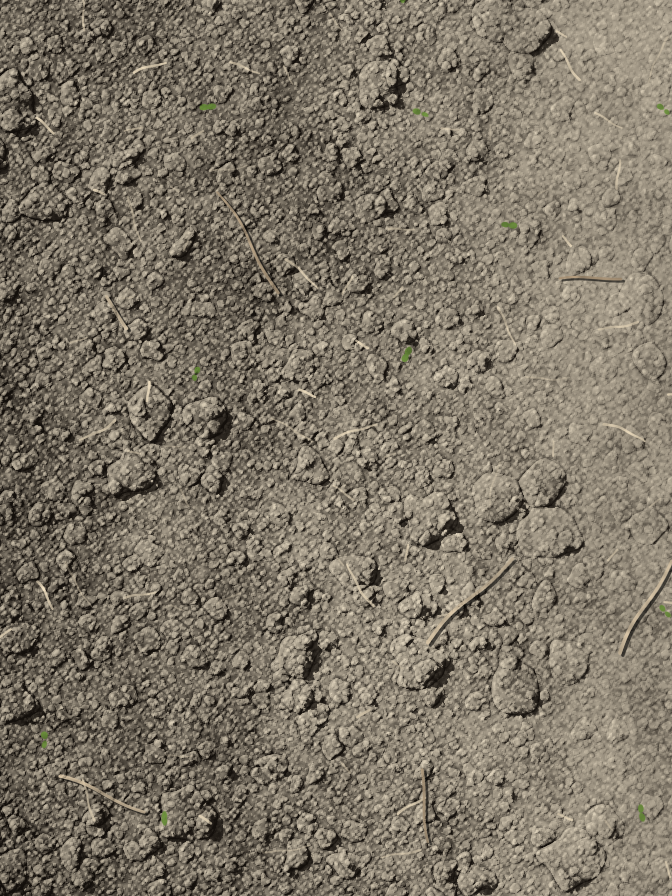
Write a Shadertoy shader that draws this texture.

```glsl
const vec3 SOIL_DARK = vec3(0.075, 0.058, 0.042);
const vec3 SOIL_LIGHT = vec3(0.80, 0.755, 0.67);
const vec3 STRAW_COLOR = vec3(0.86, 0.80, 0.69);
const vec3 TWIG_COLOR = vec3(0.60, 0.51, 0.40);
const vec3 LEAF_COLOR = vec3(0.38, 0.52, 0.20);
const vec2 TO_SUN = vec2(-0.8, 0.6);
const float CLOD_SCALE = 16.0;    // cells of the largest clods per canvas height
const float CLOD_STEP = 2.25;     // scale ratio between clod sizes
const float CLOD_HEIGHT = 0.6;    // height of a clod relative to its radius
const float SUN_SLOPE = 0.62;
const float BASE_TONE = 0.605;
const float SLOPE_CONTRAST = 0.19;
const float CAVITY_CONTRAST = 0.42;
const float CAVITY_REACH = 0.0035;
const float SHADOW_DEPTH = 0.76;
const float HIGHLIGHT_KNEE = 0.72;
const float GRAIN = 0.36;
const float PATCHES = 0.36;

float hash(vec2 p) {
    return fract(sin(dot(p, vec2(127.1, 311.7))) * 43758.5453);
}

vec2 hash2(vec2 p) {
    return vec2(hash(p), hash(p + 37.3));
}

float noise(vec2 p) {
    vec2 i = floor(p), f = fract(p);
    f = f * f * (3.0 - 2.0 * f);
    return mix(mix(hash(i), hash(i + vec2(1, 0)), f.x),
               mix(hash(i + vec2(0, 1)), hash(i + vec2(1, 1)), f.x), f.y);
}

mat2 rotation(float a) {
    return mat2(cos(a), sin(a), -sin(a), cos(a));
}

// Scattered rough domes, in cell units
float clods(vec2 p, float density) {
    p += 0.32 * (vec2(noise(p * 2.7), noise(p * 2.7 + 19.7)) - 0.5);
    vec2 cell = floor(p);
    float top = 0.0;
    for (int y = -1; y <= 1; y++)
    for (int x = -1; x <= 1; x++) {
        vec2 id = cell + vec2(x, y);
        if (hash(id + 5.2) > density) continue;
        vec2 rnd = hash2(id);
        vec2 d = p - id - 0.5 - 0.7 * (rnd - 0.5);
        float radius = mix(0.2, 0.5, fract(rnd.x * 7.0 + rnd.y * 3.0));
        float dome = max(0.0, 1.0 - dot(d, d) / (radius * radius));
        top = max(top, radius * pow(dome, 0.7));
    }
    return top;
}

// Ground relief, flatter towards the right
float groundHeight(vec2 p) {
    float h = 0.0, scale = CLOD_SCALE;
    for (int i = 0; i < 4; i++) {
        vec2 q = rotation(float(i) * 1.3) * p * scale + float(i) * 11.0;
        h += CLOD_HEIGHT * clods(q, 0.22 + 0.28 * float(i)) / scale;
        scale *= CLOD_STEP;
    }
    h += 0.016 * noise(p * vec2(9.0, 5.0)) + 0.006 * noise(p * 48.0) + 0.002 * noise(p * 190.0);
    return h * mix(1.05, 0.55, smoothstep(0.45, 0.72, p.x + 0.1 * p.y - 0.05));
}

// Scattered bent stalks: x is coverage, y a random value of the stalk
vec2 stalks(vec2 p, float scale, float density, float halfWidth) {
    vec2 cell = floor(p * scale), result = vec2(0.0);
    float pixel = 0.7 / iResolution.y;
    for (int y = -1; y <= 1; y++)
    for (int x = -1; x <= 1; x++) {
        vec2 id = cell + vec2(x, y) + scale;
        if (hash(id + 8.4) > density) continue;
        vec2 rnd = hash2(id + 2.6);
        vec2 q = p * scale - (id - scale) - 0.5 - 0.6 * (rnd - 0.5);
        q = rotation(6.2832 * hash(id + 4.1)) * q;
        q.y += (rnd.x - 0.5) * 0.6 * q.x * q.x + 0.012 * sin(q.x * 11.0);
        float halfLength = mix(0.1, 0.5, rnd.y * rnd.y);
        float d = length(vec2(max(abs(q.x) - halfLength, 0.0), q.y)) / scale;
        float w = halfWidth * (0.7 + 0.5 * rnd.x - 0.5 * q.x);
        float cover = 1.0 - smoothstep(w - pixel, w + pixel, d);
        if (cover > result.x) result = vec2(cover, rnd.x);
    }
    return result;
}

// Rare seedlings with two leaves
float seedlings(vec2 p) {
    vec2 q = p * 7.5, id = floor(q);
    if (hash(id + 61.0) > 0.3) return 0.0;
    q = rotation(6.2832 * hash(id)) * (fract(q) - 0.5 - 0.5 * (hash2(id) - 0.5));
    q.x = abs(q.x) - 0.034;
    float d = length(q / vec2(0.036, 0.024)) - 1.0;
    return 1.0 - smoothstep(-0.3, 0.2, d + 0.8 * (noise(p * 150.0) - 0.5));
}

void mainImage(out vec4 fragColor, in vec2 fragCoord) {
    vec2 p = fragCoord / iResolution.y;

    // Sunlit slopes, cast shadows and dark gaps between clods
    float h = groundHeight(p), e = 0.0014;
    float slope = (groundHeight(p + TO_SUN * e) - h) / e;
    float blocked = 0.0, around = 0.0;
    for (int i = 1; i <= 4; i++) {
        float t = 0.0009 * float(i * i), a = 1.5708 * float(i);
        blocked = max(blocked, groundHeight(p + TO_SUN * t) - h - t * SUN_SLOPE);
        around += 0.25 * groundHeight(p + CAVITY_REACH * vec2(cos(a), sin(a)));
    }
    float shadow = smoothstep(0.0, 0.0025, blocked);
    float cavity = (around - h) / CAVITY_REACH;

    // Soil tone with vertical furrow bands and softened highlights
    float tone = BASE_TONE - SLOPE_CONTRAST * clamp(slope, -1.5, 2.0);
    tone -= CAVITY_CONTRAST * clamp(cavity, -1.0, 1.0);
    tone += GRAIN * (noise(p * 270.0) - 0.5);
    tone += PATCHES * (0.5 * noise(p * 26.0) + 0.5 * noise(p * vec2(12.0, 5.0)) - 0.5);
    tone += mix(-0.13, 0.14, smoothstep(0.0, 0.75, p.x));
    tone *= 1.0 - SHADOW_DEPTH * shadow;
    tone -= 0.45 * max(tone - HIGHLIGHT_KNEE, 0.0);
    vec3 color = mix(SOIL_DARK, SOIL_LIGHT, clamp(tone, 0.0, 1.08));

    // Plant litter and its shadows
    vec2 twig = stalks(p, 5.0, 0.45, 0.0018);
    vec2 chaff = stalks(p + 3.7, 17.0, 0.32, 0.0012);
    float litterShadow = stalks(p + TO_SUN * 0.004, 5.0, 0.45, 0.0018).x;
    color *= 1.0 - 0.6 * litterShadow;
    float light = 0.85 + 0.3 * noise(p * 120.0) - 0.25 * shadow;
    color = mix(color, STRAW_COLOR * light, chaff.x * (0.3 + 0.65 * chaff.y));
    color = mix(color, mix(TWIG_COLOR, STRAW_COLOR, twig.y) * light, twig.x * 0.9);
    color = mix(color, LEAF_COLOR * light, seedlings(p) * 0.9);

    fragColor = vec4(color, 1.0);
}
```
